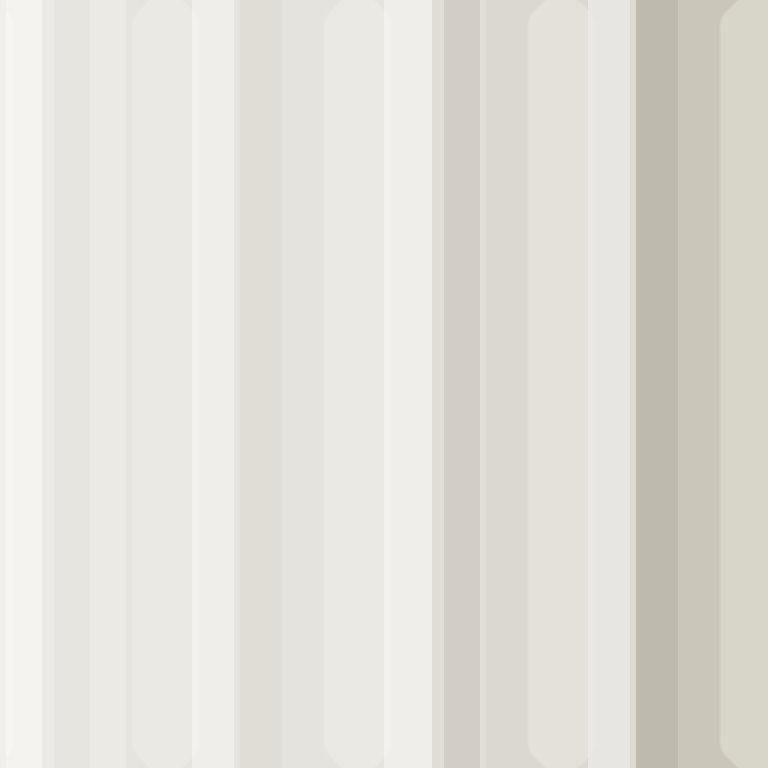
This pattern is drawn by a Shadertoy shader. Its source:

```glsl
// Pale vertical fluting: four profiles across, one full-height run down.
// Each profile layers flat bands left to right, then a chamfered panel,
// with its origin snapped to a 64-column grid and its tones darkening.

#define GRID 64.0          // columns across the canvas
#define PITCH 16.3333      // profile spacing, in columns
#define PROFILES 4
#define PANEL_LEFT 11.0    // panel start within a profile
#define PANEL_VISIBLE 5.0  // panel width left uncovered
#define PANEL_HALF 2.83    // panel half width, including its covered edge
#define CHAMFER 1.35       // half width of the panel tip at the canvas edge
#define ROUNDING 0.6       // softening of the chamfer corners
#define PANEL_BLUR 0.16    // softness of the panel outline
#define LIP_GAIN 0.010     // brightening where a ridge overlaps a panel

const vec3 RIDGE[4] = vec3[4](
    vec3(244, 243, 239), vec3(239, 238, 234),
    vec3(239, 238, 234), vec3(231, 230, 226));
const vec3 GUTTER[4] = vec3[4](
    vec3(235, 234, 230), vec3(229, 228, 222),
    vec3(223, 221, 214), vec3(222, 218, 208));
const vec3 SHADE[4] = vec3[4](
    vec3(230, 229, 224), vec3(224, 221, 215),
    vec3(210, 206, 199), vec3(191, 186, 174));
const vec3 REVEAL[4] = vec3[4](
    vec3(235, 234, 229), vec3(228, 227, 222),
    vec3(219, 216, 209), vec3(202, 199, 186));
const vec3 PANEL[4] = vec3[4](
    vec3(234, 233, 228), vec3(234, 233, 228),
    vec3(228, 225, 218), vec3(216, 214, 200));

// Band limits that vary between profiles, in columns
const vec4 RIDGE_END = vec4(3.5, 3.5, 3.0, 3.5);
const vec4 SHADE_START = vec4(4.5, 4.0, 4.0, 4.0);
const vec4 SHADE_END = vec4(7.5, 7.4, 7.0, 7.5);
const vec4 SEAM_START = vec4(10.5, 7.4, 7.0, 7.5);
const vec4 SEAM_END = vec4(16.0, 7.5, 7.5, 7.5);
const vec4 SEAM_TONE = vec4(-0.024, -0.012, 0.028, 0.0);

float profileOrigin(int k) {
    return floor(float(k) * PITCH + 0.5);
}

float smoothMax(float a, float b, float r) {
    float h = max(r - abs(a - b), 0.0) / r;
    return max(a, b) + h * h * r * 0.25;
}

// Coverage to the right of an edge
float after(float x, float edge, float aa) {
    return smoothstep(-aa, aa, x - edge);
}

// Coverage of a tall panel with chamfered ends, centred on p
float panelMask(vec2 p, float aa) {
    p = abs(p);
    float side = p.x - PANEL_HALF;
    float corner = (p.x + p.y - 0.5 * GRID - CHAMFER) * 0.7071;
    float d = smoothMax(side, corner, ROUNDING);
    float blur = max(aa, PANEL_BLUR);
    return 1.0 - smoothstep(-blur, blur, d);
}

void mainImage(out vec4 fragColor, in vec2 fragCoord) {
    vec2 uv = fragCoord / iResolution.xy * GRID;
    float aa = 0.5 * GRID / iResolution.x;
    float y = uv.y - 0.5 * GRID;
    vec3 color = vec3(240, 239, 235) / 255.0;

    for (int k = 0; k < PROFILES; k++) {
        float x = uv.x - profileOrigin(k);

        // Ridge starts where the previous panel is covered
        float ridge = profileOrigin(k - 1) + PANEL_LEFT + PANEL_VISIBLE;
        ridge = max(ridge, 0.5);
        float onRidge = after(uv.x, ridge, aa);
        float panelCentre = ridge - PANEL_VISIBLE + PANEL_HALF;
        float lip = panelMask(vec2(uv.x - panelCentre, y), aa);
        color = mix(color, RIDGE[k] / 255.0 + LIP_GAIN * lip, onRidge);

        // Gutter, shaded flank and reveal
        color = mix(color, GUTTER[k] / 255.0, after(x, RIDGE_END[k], aa));
        color = mix(color, SHADE[k] / 255.0, after(x, SHADE_START[k], aa));
        color = mix(color, REVEAL[k] / 255.0, after(x, SHADE_END[k], aa));

        // Narrow seam that differs in each profile
        float seam = after(x, SEAM_START[k], aa) - after(x, SEAM_END[k], aa);
        color += SEAM_TONE[k] * seam;

        // Raised panel
        vec2 q = vec2(x - PANEL_LEFT - PANEL_HALF, y);
        color = mix(color, PANEL[k] / 255.0, panelMask(q, aa));
    }

    fragColor = vec4(color, 1.0);
}
```
